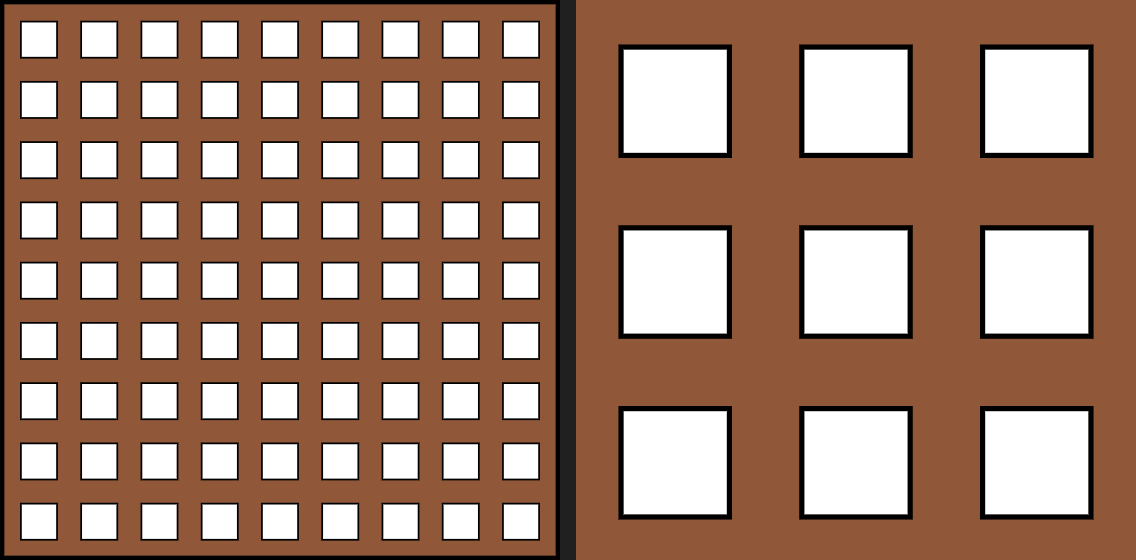
Left, the full canvas; right, a detail of the centre.
A Shadertoy shader for this pattern:

```glsl
// Brown panel with a black frame and a 9 by 9 grid of outlined white squares

#define COUNT 9.0
#define PITCH 0.1076
#define GRID_CENTER vec2(0.5, 0.4988)
#define SQUARE_HALF 0.0338
#define OUTLINE 0.0031
#define FRAME 0.0078
#define BROWN vec3(0.565, 0.345, 0.224)
#define WHITE vec3(1.0)
#define BLACK vec3(0.0)

// Signed distance to an axis-aligned square
float squareDistance(vec2 p, float halfSize) {
    vec2 q = abs(p) - halfSize;
    return length(max(q, 0.0)) + min(max(q.x, q.y), 0.0);
}

// Coverage of the inside of a shape, smoothed over one pixel
float coverage(float dist, float pixel) {
    return clamp(0.5 - dist / pixel, 0.0, 1.0);
}

void mainImage(out vec4 fragColor, in vec2 fragCoord) {
    float side = min(iResolution.x, iResolution.y);
    float pixel = 1.0 / side;
    vec2 uv = (fragCoord - 0.5 * iResolution.xy) / side + 0.5;

    // Nearest grid cell, limited to the available rows and columns
    vec2 p = uv - GRID_CENTER;
    float lastCell = 0.5 * (COUNT - 1.0);
    vec2 cell = clamp(floor(p / PITCH + 0.5), -lastCell, lastCell);
    float square = squareDistance(p - cell * PITCH, SQUARE_HALF);

    // Panel, outlines and white centers
    vec3 color = mix(BROWN, BLACK, coverage(square, pixel));
    color = mix(color, WHITE, coverage(square + OUTLINE, pixel));

    // Outer frame
    float panel = squareDistance(uv - 0.5, 0.5 - FRAME);
    color = mix(BLACK, color, coverage(panel, pixel));

    fragColor = vec4(color, 1.0);
}
```
